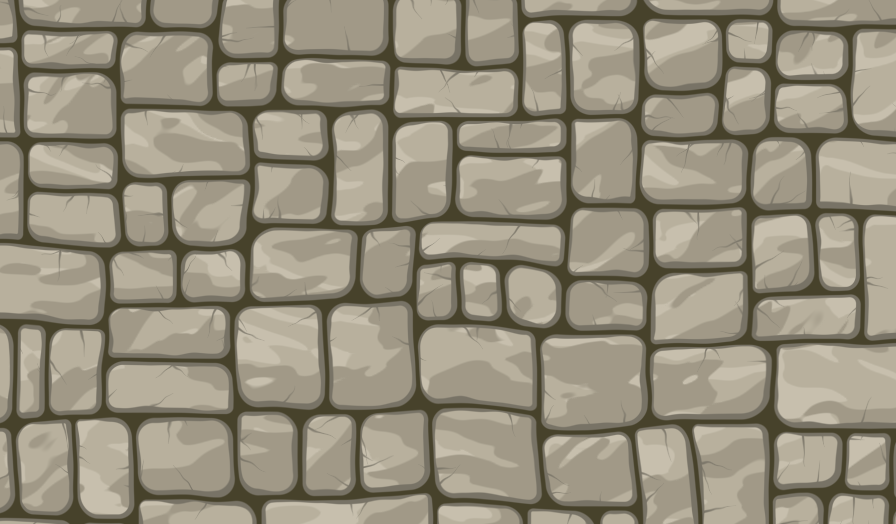
This texture is drawn by a Shadertoy shader. Its source:

```glsl
// A wall of irregular, rounded stone blocks set in dark mortar.
// A pinwheel tiling of random rectangles is split further into stones; each
// gets a grey rim, flat streaks of light and shade, and a few tapered cracks.

float hash(vec2 p) {
    return fract(sin(dot(p, vec2(127.1, 311.7))) * 43758.5453);
}

float noise(vec2 p) {
    vec2 i = floor(p), f = fract(p);
    f = f * f * (3.0 - 2.0 * f);
    return mix(mix(hash(i), hash(i + vec2(1, 0)), f.x),
               mix(hash(i + vec2(0, 1)), hash(i + vec2(1, 1)), f.x), f.y);
}

mat2 rotation(float a) {
    float c = cos(a), s = sin(a);
    return mat2(c, -s, s, c);
}

// Shift of the seam that passes a lattice corner
float shift(vec2 corner) {
    return 0.66 * (hash(corner + 3.7) - 0.5);
}

// Rectangle of one cell (low xy, high zw); seams meet in T-junctions
vec4 cellRect(vec2 c) {
    float a = shift(c), b = shift(c + vec2(1, 0));
    float d = shift(c + vec2(0, 1)), e = shift(c + vec2(1, 1));
    bool even = mod(c.x + c.y, 2.0) < 0.5;
    return vec4(c, c + 1.0) + (even ? vec4(d, a, b, e) : vec4(a, b, e, d));
}

// Finds the stone around p: its rectangle and a random id
vec4 findStone(vec2 p, out vec2 id) {
    vec2 cellSize = vec2(0.25, 0.195);
    vec2 home = floor(p / cellSize);
    vec4 rect = vec4(0);
    id = home;
    for (int k = 0; k < 9; k++) {
        vec2 c = home + vec2(k % 3 - 1, k / 3 - 1);
        vec4 r = cellRect(c) * cellSize.xyxy;
        if (all(greaterThanEqual(p, r.xy)) && all(lessThan(p, r.zw))) {
            rect = r;
            id = c;
        }
    }
    // Cut large rectangles across their longer side
    for (int k = 0; k < 3; k++) {
        vec2 size = rect.zw - rect.xy;
        if (size.x * size.y < mix(0.018, 0.07, hash(id + 9.1))) break;
        int axis = size.x > size.y * mix(0.8, 1.5, hash(id + 5.3)) ? 0 : 1;
        float cut = rect[axis] + size[axis] * mix(0.36, 0.64, hash(id + 2.9));
        bool upper = p[axis] > cut;
        if (upper) rect[axis] = cut; else rect[axis + 2] = cut;
        id += upper ? vec2(17.3, 41.9) : vec2(53.7, 29.1);
    }
    return rect;
}

float roundedBox(vec2 p, vec2 halfSize, float radius) {
    vec2 q = abs(p) - halfSize + radius;
    return length(max(q, 0.0)) + min(max(q.x, q.y), 0.0) - radius;
}

// Coverage of cracks that start at the border and taper inward
float cracks(vec2 p, vec2 halfSize, vec2 id, float soft) {
    float cover = 0.0;
    p += 0.007 * (vec2(noise(p * 60.0 + id), noise(p * 60.0 - id)) - 0.5);
    for (int k = 0; k < 4; k++) {
        vec2 key = id + float(k) * 7.7;
        float angle = 6.283 * hash(key);
        vec2 dir = vec2(cos(angle), sin(angle));
        vec2 start = dir / max(abs(dir.x) / halfSize.x, abs(dir.y) / halfSize.y);
        vec2 inward = rotation(1.6 * (hash(key + 1.3) - 0.5)) * -dir;
        float len = mix(0.02, 0.075, hash(key + 4.1));
        float t = clamp(dot(p - start, inward) / len, 0.0, 1.0);
        float d = length(p - start - inward * t * len) - 0.0026 * (1.0 - t);
        cover = max(cover, smoothstep(soft, -soft, d) * (1.0 - 0.6 * t));
    }
    return cover;
}

// Antialiased threshold
float above(float value, float level) {
    float w = clamp(fwidth(value), 0.01, 0.12);
    return smoothstep(level - w, level + w, value);
}

void mainImage(out vec4 fragColor, in vec2 fragCoord) {
    vec2 p = fragCoord / iResolution.y;
    float soft = 0.9 / iResolution.y;

    // Bend the seams so that no block is quite square
    p += 0.026 * (vec2(noise(p * 4.5), noise(p * 4.5 + 31.0)) - 0.5);
    p += 0.006 * (vec2(noise(p * 17.0 + 8.0), noise(p * 17.0 + 57.0)) - 0.5);

    vec2 id;
    vec4 rect = findStone(p, id);
    vec2 halfSize = 0.5 * (rect.zw - rect.xy);
    vec2 local = p - 0.5 * (rect.xy + rect.zw);
    float radius = mix(0.016, 0.05, hash(id + sign(local) * 3.1));
    radius = min(radius, 0.7 * min(halfSize.x, halfSize.y));

    // Outer outline, and an inner face pushed toward the light
    float outer = roundedBox(local, halfSize, radius) + 0.0042;
    float inner = roundedBox(local + vec2(0.002, -0.002), halfSize, radius)
                + 0.0118 + 0.007 * (noise(p * 26.0 + id) - 0.5);

    // Slanted, stretched noise gives the flat brush-like streaks
    vec2 q = rotation(mix(-0.3, 0.65, hash(id + 6.6))) * local;
    q += 0.022 * (noise(q * 13.0 + id * 2.3) - 0.5);
    float streak = 0.68 * noise(q * vec2(7.0, 25.0) + id * 3.7)
                 + 0.32 * noise(rotation(0.3) * q * vec2(16.0, 50.0) + id * 5.1);
    float slope = dot(local / halfSize, vec2(0.09, -0.12));
    float glint = noise(rotation(-0.2) * q * vec2(9.0, 42.0) + id * 8.3)
                - 0.8 * slope + 0.12 * smoothstep(-0.02, 0.0, inner);

    vec3 face = vec3(0.72, 0.69, 0.615);
    face = mix(face, vec3(0.78, 0.75, 0.68), above(glint, 0.76));
    face = mix(face, vec3(0.63, 0.60, 0.53), above(streak + slope, 0.51));
    face = mix(face, vec3(0.47, 0.45, 0.40), cracks(local, halfSize, id, soft));

    // Layer face over rim over mortar
    vec3 color = mix(vec3(0.28, 0.26, 0.17), vec3(0.47, 0.45, 0.40),
                     smoothstep(soft, -soft, outer));
    color = mix(color, face, smoothstep(soft, -soft, inner));
    fragColor = vec4(color, 1.0);
}
```
